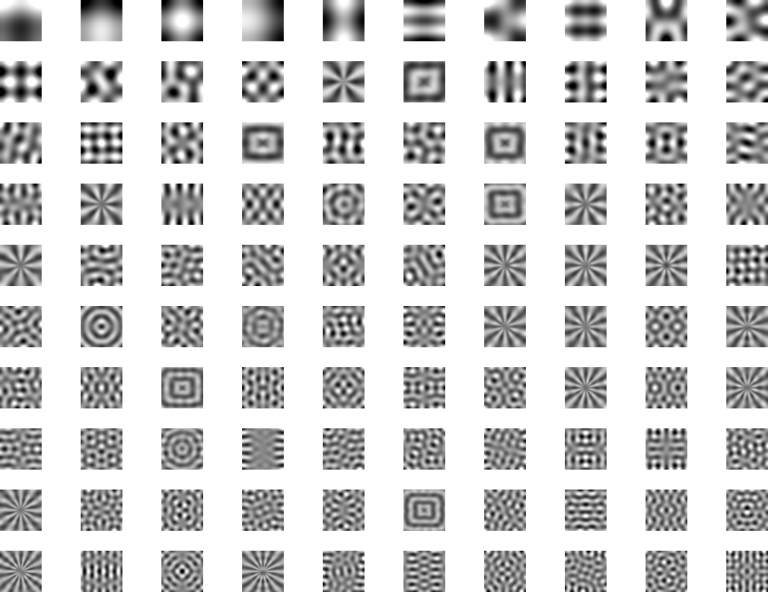
A Shadertoy shader for this pattern:

```glsl
// Ten by ten grid of grey wave-mode tiles on white, ordered from coarse to fine.
const float PI = 3.14159265;
const float GRID = 10.0;
const vec2 TILE = vec2(0.0543, 0.0697);   // tile size as a share of the canvas
const int MAX_MODE = 13;

// Coarse tiles: weights of modes (1,0), (0,1), (2,0), (0,2)
const vec4 LOW[8] = vec4[8](
    vec4(0.0, -1.0, 0.35, 0.45), vec4(0.0, 1.0, -0.4, -0.35),
    vec4(0.0, 0.1, -1.0, -1.0),  vec4(1.0, 0.0, -0.15, -0.3),
    vec4(0.0, 0.0, -1.4, 0.8),   vec4(0.0, 0.0, 0.45, -0.5),
    vec4(0.2, -0.1, 0.0, 0.2),   vec4(0.1, 0.0, 0.5, 0.2));
// Weights of modes (4,0), (0,4), (1,2)
const vec3 MID[8] = vec3[8](
    vec3(0), vec3(0), vec3(0), vec3(0), vec3(0),
    vec3(0.0, -1.0, 0.0), vec3(0.2, 0.1, 1.0), vec3(0.4, 1.0, 0.0));

// Ranks that show nested frames, round rings or rays
const int FRAMES[6] = int[6](15, 23, 26, 36, 62, 85);
const int RINGS[4] = int[4](34, 51, 53, 72);
const int RAYS[15] = int[15](14, 31, 37, 40, 46, 47, 48, 56, 57, 59, 67, 69, 80, 90, 93);

float hash(vec3 p) {
    p = fract(p * vec3(0.1031, 0.1130, 0.0973) + 0.17);
    p += dot(p, p.yzx + 33.33);
    return fract((p.x + p.y) * p.z);
}

// Standing wave with m by n half periods across the unit tile
float mode(float m, float n, vec2 uv) {
    return cos(PI * m * uv.x) * cos(PI * n * uv.y);
}

float coarseTile(vec4 low, vec3 mid, vec2 uv) {
    vec4 a = vec4(mode(1.0, 0.0, uv), mode(0.0, 1.0, uv), mode(2.0, 0.0, uv), mode(0.0, 2.0, uv));
    vec3 b = vec3(mode(4.0, 0.0, uv), mode(0.0, 4.0, uv), 1.4 * mode(1.0, 2.0, uv));
    return (dot(low, a) + dot(mid, b)) / sqrt(0.5 * (dot(low, low) + dot(mid, mid)));
}

// Random mix of modes of nearly equal frequency that share one symmetry
float mixedModes(float rank, float freq, vec2 uv) {
    int symmetry = int(2.0 * hash(vec3(rank, 3.0, 7.0)));
    int major = int(2.0 * hash(vec3(rank, 11.0, 5.0)));
    float partner = 0.9 * smoothstep(0.35, 0.7, hash(vec3(rank, 17.0, 2.0)));
    float sum = 0.0, energy = 1e-6;
    for (int m = 0; m < MAX_MODE; m++)
    for (int n = 0; n < MAX_MODE; n++) {
        if ((m + n) % 2 != symmetry) continue;
        vec2 k = vec2(m, n);
        float d = (length(k) - freq) / 0.55;
        float w = exp(-d * d) * (2.0 * hash(vec3(k, rank)) - 1.0);
        w *= m % 2 == major ? 1.0 : partner;
        sum += w * mode(k.x, k.y, uv);
        energy += w * w;
    }
    return 2.0 * sum / sqrt(energy);
}

// Nested outlines: power 2 is round, higher powers are squarer
float nested(vec2 p, float freq, float power) {
    vec2 q = pow(abs(p) + 1e-4, vec2(power));
    return -1.3 * cos(0.5 * PI * freq * pow(q.x + q.y, 1.0 / power));
}

// Rays that fade in away from the centre
float rays(vec2 p, float freq, float turn) {
    float count = 2.0 * floor(0.65 * freq);
    float r = length(p);
    float spokes = cos(count * atan(p.y, p.x + 1e-5) + turn);
    return 1.4 * spokes * smoothstep(0.05, 0.55, r) - 0.5 * cos(freq * r) * exp(-5.0 * r * r);
}

// Signed pattern of one tile, with a spread close to one
float tilePattern(int rank, vec2 uv) {
    if (rank < 8) return coarseTile(LOW[rank], MID[rank], uv);
    float id = float(rank);
    float freq = sqrt(4.0 * (id + 1.0) / PI) + 0.4;
    vec2 p = 2.0 * uv - 1.0;
    float waves = mixedModes(id, freq, uv);
    for (int i = 0; i < 6; i++)
        if (rank == FRAMES[i]) return nested(p * vec2(0.85, 1.0), freq, 5.0) + 0.2 * waves;
    for (int i = 0; i < 4; i++)
        if (rank == RINGS[i]) return 0.8 * nested(p, freq, 2.0) + 0.45 * waves;
    for (int i = 0; i < 15; i++)
        if (rank == RAYS[i]) return rays(p, freq, PI * floor(2.0 * hash(vec3(id, 1.0, 4.0)))) + 0.25 * waves;
    return waves;
}

// Smooth coverage of a tile; pixel is one pixel in tile units
float tileMask(vec2 uv, vec2 pixel) {
    vec2 edge = (0.5 - abs(uv - 0.5)) / pixel + 0.5;
    vec2 cover = clamp(edge, 0.0, 1.0);
    return cover.x * cover.y;
}

void mainImage(out vec4 fragColor, in vec2 fragCoord) {
    // Grid cells run from the top left; the outer tiles touch the canvas borders
    vec2 pos = fragCoord / iResolution.xy;
    pos.y = 1.0 - pos.y;
    vec2 pitch = (1.0 - TILE) / (GRID - 1.0);
    vec2 cell = clamp(floor((pos + 0.5 * (pitch - TILE)) / pitch), 0.0, GRID - 1.0);
    vec2 uv = (pos - cell * pitch) / TILE;
    float mask = tileMask(uv, 1.0 / (iResolution.xy * TILE));

    float grey = 1.0;
    if (mask > 0.0) {
        int rank = int(cell.x + GRID * cell.y);
        float contrast = mix(0.15, 0.29, exp(-float(rank) / 22.0));
        float value = 0.53 + contrast * tilePattern(rank, vec2(uv.x, 1.0 - uv.y));
        grey = mix(1.0, clamp(value, 0.0, 1.0), mask);
    }
    fragColor = vec4(vec3(grey), 1.0);
}
```
